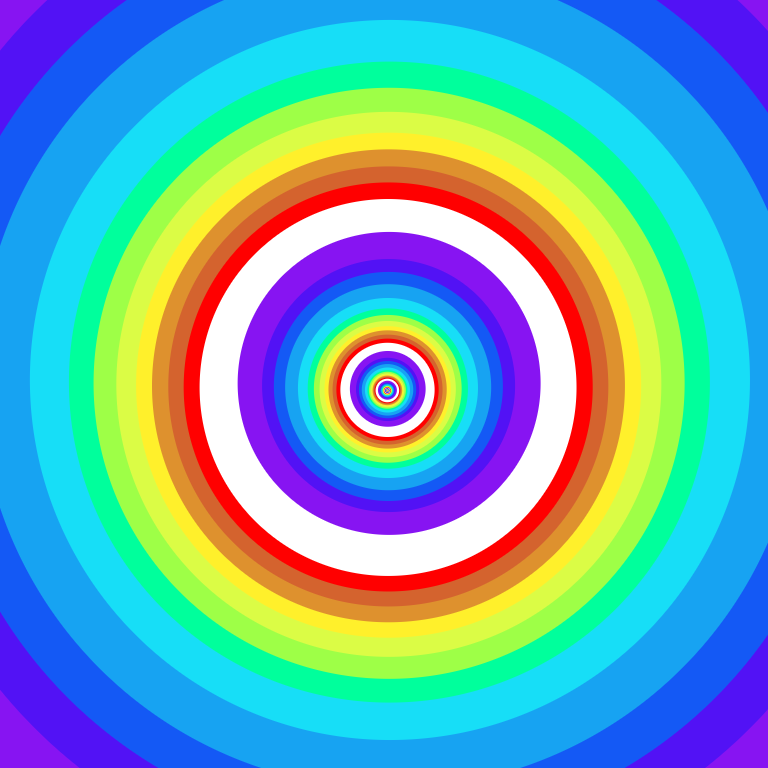
Give the GLSL for this background, as a WebGL 2 fragment shader.

```glsl
#version 300 es
precision highp float;

uniform vec2 u_resolution;
out vec4 fragColor;

const int BANDS = 13;
const int CYCLES = 6;
const float CYCLE_SCALE = 0.25;
const vec2 VANISHING_POINT = vec2(0.5043, 0.4913);

// Band colours, from the inside of a cycle outwards
const vec3 BAND_COLORS[BANDS] = vec3[BANDS](
    vec3(1.00, 1.00, 1.00),
    vec3(1.00, 0.00, 0.00),
    vec3(0.83, 0.39, 0.18),
    vec3(0.87, 0.57, 0.18),
    vec3(1.00, 0.94, 0.17),
    vec3(0.86, 0.99, 0.27),
    vec3(0.62, 1.00, 0.28),
    vec3(0.00, 1.00, 0.61),
    vec3(0.09, 0.87, 0.97),
    vec3(0.09, 0.64, 0.95),
    vec3(0.08, 0.35, 0.96),
    vec3(0.32, 0.07, 0.96),
    vec3(0.53, 0.08, 0.95)
);

// Outer radius of each band in the largest cycle
const float BAND_RADII[BANDS] = float[BANDS](
    0.2454, 0.2663, 0.2865, 0.3079, 0.3288, 0.3548, 0.3848,
    0.4173, 0.4688, 0.5365, 0.5964, 0.6589, 0.7890
);

// Wider bands lean further away from the vanishing point
vec2 bandDrift(float radius) {
    float spread = (radius - BAND_RADII[0]) / (BAND_RADII[BANDS - 1] - BAND_RADII[0]);
    return radius * mix(vec2(0.004, 0.017), vec2(0.012, 0.048), spread);
}

float discMask(vec2 p, vec2 center, float radius, float pixel) {
    return clamp(0.5 - (length(p - center) - radius) / pixel, 0.0, 1.0);
}

// Paint one cycle of nested discs over the color, largest first
vec3 paintCycle(vec3 color, vec2 p, float scale, float pixel) {
    for (int i = BANDS - 1; i >= 0; i--) {
        float radius = BAND_RADII[i];
        float mask = discMask(p, scale * bandDrift(radius), scale * radius, pixel);
        color = mix(color, BAND_COLORS[i], mask);
    }
    return color;
}

void main() {
    float side = min(u_resolution.x, u_resolution.y);
    vec2 uv = (gl_FragCoord.xy - 0.5 * u_resolution) / side + 0.5;
    float pixel = 1.0 / side;

    // Each cycle repeats the rings at a quarter of the size
    vec3 color = BAND_COLORS[BANDS - 1];
    float scale = 1.0;
    for (int i = 0; i < CYCLES; i++) {
        color = paintCycle(color, uv - VANISHING_POINT, scale, pixel);
        scale *= CYCLE_SCALE;
    }

    fragColor = vec4(color, 1.0);
}
```
